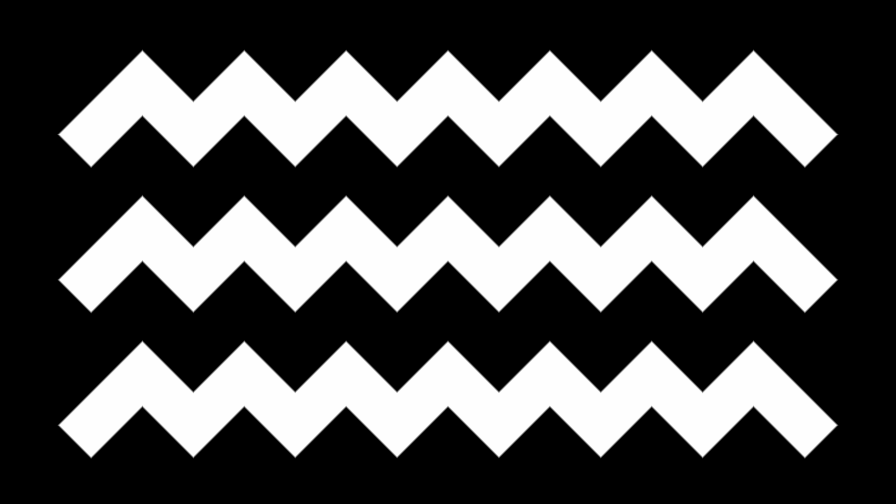
Give the GLSL for this pattern, as a Shadertoy shader.

```glsl
// Three white zigzag bands stacked on black, each with seven peaks.
// Each band folds x into one period, takes the distance to a sloped
// stroke, and is trimmed by diagonal cuts at both ends.

// Lengths are in canvas heights, measured from the canvas centre.
#define PEAK_COUNT 7.0
#define PERIOD 0.2021
#define AMPLITUDE 0.0507
#define HALF_THICKNESS 0.0648
#define ROW_COUNT 3.0
#define ROW_SPACING 0.2884
#define CENTER_Y -0.0042
#define END_CUT 0.824
#define EDGE_SOFTNESS 0.0026
#define BAND_COLOR vec3(0.995)
#define GROUND_COLOR vec3(0.0)

// Index of the nearest repeat, limited to an odd count around zero.
float nearestRepeat(float position, float spacing, float count) {
    float last = 0.5 * (count - 1.0);
    return clamp(floor(position / spacing + 0.5), -last, last);
}

// Signed distance to one zigzag band centred on the origin.
float zigzagDistance(vec2 p) {
    // The outermost slopes run on past the last peaks.
    float fromPeak = abs(p.x - PERIOD * nearestRepeat(p.x, PERIOD, PEAK_COUNT));
    float centerLine = AMPLITUDE - fromPeak;
    float stroke = abs(p.y - centerLine) - HALF_THICKNESS;

    // Square ends, perpendicular to the final 45 degree slopes.
    float endCut = abs(p.x) - p.y - END_CUT;
    return max(stroke, endCut) * inversesqrt(2.0);
}

void mainImage(out vec4 fragColor, in vec2 fragCoord) {
    vec2 p = (fragCoord - 0.5 * iResolution.xy) / iResolution.y;
    p.y -= CENTER_Y;

    // Repeat the band down the canvas.
    p.y -= ROW_SPACING * nearestRepeat(p.y, ROW_SPACING, ROW_COUNT);

    // Keep the edge smooth on small canvases too.
    float softness = max(EDGE_SOFTNESS, 0.7 / iResolution.y);
    float coverage = 1.0 - smoothstep(-softness, softness, zigzagDistance(p));
    fragColor = vec4(mix(GROUND_COLOR, BAND_COLOR, coverage), 1.0);
}
```
